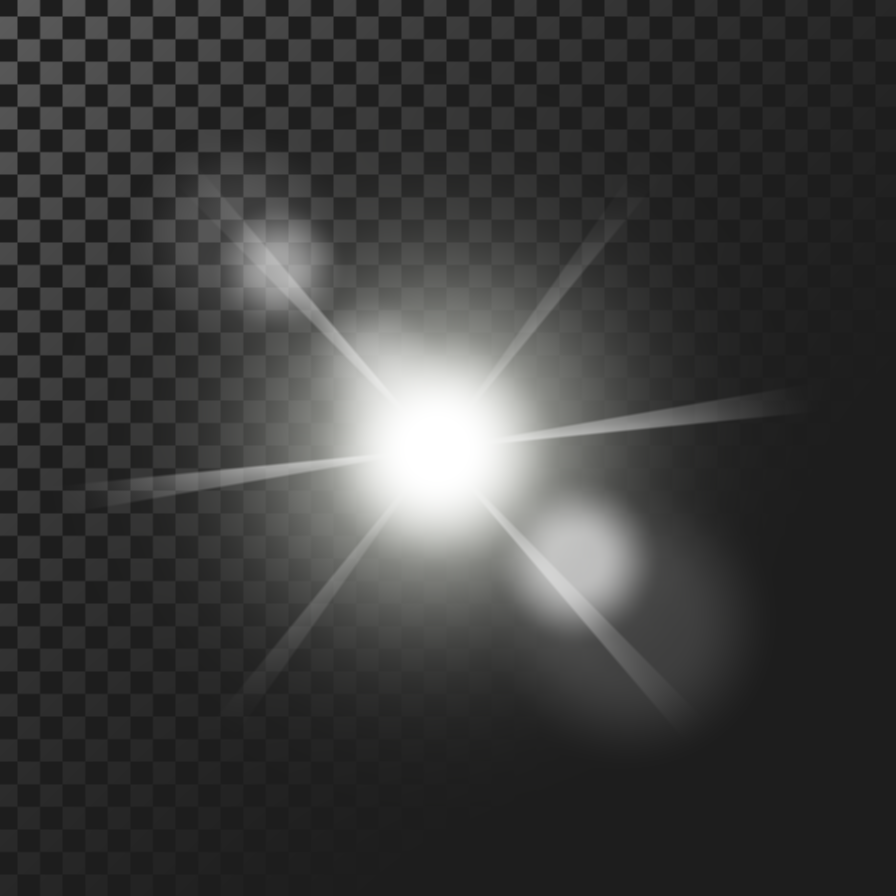
Write a WebGL 2 fragment shader that draws this background.

```glsl
#version 300 es
precision highp float;
// A white lens flare with long rays and soft ghosts over a fading dark checkerboard.

uniform vec2 u_resolution;
out vec4 fragColor;

// Checkerboard
const vec3 BASE = vec3(0.112);
const float CELL = 0.0252;
const vec2 CELL_OFFSET = vec2(0.0195, 0.9815);
const float CHECK_GAIN = 0.25;
const float CHECK_REACH = 1.5;
const float CHECK_FALLOFF = 1.6;
const float VEIL_RADIUS = 0.24;
const float VEIL_GAIN = 0.75;

// Light source
const vec2 CENTER = vec2(0.488, 0.499);
const vec3 HALO_TINT = vec3(0.985, 1.0, 0.955);
const float HALO_RADIUS = 0.172;
const float HALO_GAIN = 0.84;
const vec2 CORE_EDGE = vec2(0.030, 0.140);

// Rays: one entry per axis, each axis shines both ways
const float RAY_ANGLE[3] = float[3](0.135, 0.920, 2.312);
const float RAY_GAIN[3] = float[3](0.48, 0.21, 0.38);
const float RAY_LENGTH[3] = float[3](0.44, 0.41, 0.44);
const float RAY_SPREAD = 0.036;

// Ghosts: center, radius, brightness; softness is the blurred part of the radius
const int GHOSTS = 5;
const vec4 GHOST[GHOSTS] = vec4[GHOSTS](
    vec4(0.311, 0.701, 0.077, 0.45),
    vec4(0.267, 0.733, 0.130, 0.12),
    vec4(0.418, 0.592, 0.082, 0.38),
    vec4(0.643, 0.374, 0.097, 0.60),
    vec4(0.706, 0.303, 0.168, 0.14));
const float SOFTNESS[GHOSTS] = float[GHOSTS](0.85, 0.70, 0.90, 0.75, 0.65);

vec3 screenBlend(vec3 below, vec3 light) {
    return 1.0 - (1.0 - below) * (1.0 - clamp(light, 0.0, 1.0));
}

float bell(float d, float radius) {
    return exp(-d * d / (radius * radius));
}

// Smoothed checker: 1 on light cells, 0 on dark ones
float checker(vec2 p, float pixel) {
    vec2 cell = (p - CELL_OFFSET) / CELL;
    vec2 toEdge = 0.5 - abs(fract(cell) - 0.5);
    vec2 edge = smoothstep(vec2(0.0), vec2(pixel / CELL), toEdge);
    vec2 parity = mod(floor(cell), 2.0) * 2.0 - 1.0;
    return 0.5 + 0.5 * parity.x * parity.y * edge.x * edge.y;
}

// Wedge that widens away from the center and fades at its tip
float ray(vec2 p, float angle, float reach, float pixel) {
    vec2 axis = vec2(cos(angle), sin(angle));
    float along = abs(dot(p, axis));
    float across = (axis.x * p.y - axis.y * p.x) * sign(dot(p, axis));
    float halfWidth = RAY_SPREAD * along + 0.0005;
    float blur = pixel + 0.001;
    float wedge = 1.0 - smoothstep(halfWidth - blur, halfWidth + blur, abs(across));
    float shade = mix(1.0, 0.7, smoothstep(-halfWidth, halfWidth, across));
    float fade = 1.0 - smoothstep(reach * 0.35, reach, along);
    return wedge * shade * fade * smoothstep(0.04, 0.10, along);
}

void main() {
    float unit = min(u_resolution.x, u_resolution.y);
    vec2 p = (gl_FragCoord.xy - 0.5 * u_resolution) / unit + 0.5;
    float pixel = 1.0 / unit;
    vec2 fromCenter = p - CENTER;
    float radius = length(fromCenter);

    // Checkerboard fading away from the upper left and veiled near the light
    float fade = clamp(1.0 - (p.x + 1.0 - p.y) / CHECK_REACH, 0.0, 1.0);
    float strength = CHECK_GAIN * pow(fade, CHECK_FALLOFF);
    float contrast = 1.0 - VEIL_GAIN * bell(radius, VEIL_RADIUS);
    float pattern = mix(0.4, checker(p, pixel), contrast);
    vec3 color = BASE + strength * pattern;

    // Wide halo
    color = screenBlend(color, HALO_TINT * HALO_GAIN * bell(radius, HALO_RADIUS));

    // Ghosts along the diagonal
    for (int i = 0; i < GHOSTS; i++) {
        float r = GHOST[i].z;
        float d = length(p - GHOST[i].xy);
        float disc = 1.0 - smoothstep(r * (1.0 - SOFTNESS[i]), r, d);
        color = screenBlend(color, vec3(GHOST[i].w * disc));
    }

    // Rays
    for (int i = 0; i < 3; i++) {
        float beam = RAY_GAIN[i] * ray(fromCenter, RAY_ANGLE[i], RAY_LENGTH[i], pixel);
        color = screenBlend(color, vec3(beam));
    }

    // Bright core
    float core = 1.0 - smoothstep(CORE_EDGE.x, CORE_EDGE.y, radius);
    color = screenBlend(color, vec3(core));

    fragColor = vec4(color, 1.0);
}
```
